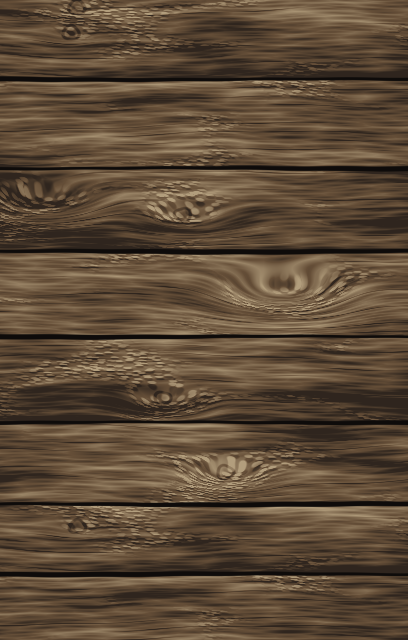
A Shadertoy shader for this texture:

```glsl
// Weathered brown wooden planks stacked horizontally, with knots, cracks and flaking wear.

const int PLANKS = 8;
const float REPEAT = 6.0;            // planks before the board pattern returns
const float SEAM_HALF = 0.0027;      // half thickness of the gap, canvas heights
const float CRACK_FREQ = 230.0;
const float CRACK_DEPTH = 0.30;
const float FLAKE_LIGHT = 0.36;
const float STAIN_DEPTH = 0.30;
const float VIGNETTE = 0.27;
const vec3 GAP = vec3(0.055, 0.045, 0.04);
const vec3 DARK = vec3(0.17, 0.135, 0.11);
const vec3 BROWN = vec3(0.40, 0.31, 0.22);
const vec3 PALE = vec3(0.70, 0.62, 0.49);

// Top edge of each plank, from the top down
const float TOPS[PLANKS] = float[](0.984, 0.876, 0.737, 0.607, 0.474, 0.340, 0.212, 0.103);

// Knots: centre, reach, lift of the grain
const int KNOTS = 8;
const vec4 KNOT[KNOTS] = vec4[](
    vec4(0.120, 0.989, 0.018, 0.004), vec4(0.111, 0.949, 0.018, 0.004),
    vec4(0.286, 0.664, 0.034, 0.022), vec4(0.440, 0.548, 0.046, 0.052),
    vec4(0.254, 0.377, 0.031, 0.020), vec4(0.352, 0.262, 0.028, 0.026),
    vec4(0.121, 0.177, 0.018, 0.004), vec4(0.060, 0.690, 0.042, 0.035));

vec2 hash2(vec2 p) {
    vec3 q = fract(vec3(p.xyx) * vec3(0.1031, 0.1030, 0.0973));
    q += dot(q, q.yzx + 33.33);
    return fract((q.xx + q.yz) * q.zy);
}

// Cellular noise: distance to the nearest scattered point
float cells(vec2 p) {
    vec2 base = floor(p), f = p - base;
    float nearest = 4.0;
    for (int j = -1; j <= 1; j++)
        for (int i = -1; i <= 1; i++) {
            vec2 o = vec2(i, j);
            vec2 d = o + hash2(base + o) - f;
            nearest = min(nearest, dot(d, d));
        }
    return sqrt(nearest);
}

void mainImage(out vec4 fragColor, in vec2 fragCoord) {
    float px = 1.0 / iResolution.y;
    vec2 p = fragCoord * px;
    float width = iResolution.x * px;

    // Find the plank and the distance to the closest gap
    int plank = 0;
    float gap = 1.0, gapHalf = SEAM_HALF;
    for (int i = 1; i < PLANKS; i++) {
        float n = float(i);
        float edge = TOPS[i] + 0.0008 * sin(p.x * 11.0 + n * 2.3) + 0.0004 * sin(p.x * 47.0 + n);
        float d = p.y - edge;
        if (d < 0.0) plank = i;
        if (abs(d) < abs(gap)) {
            gap = d;
            gapHalf = SEAM_HALF * (1.0 + 0.35 * sin(p.x * 6.0 + n * 1.9));
        }
    }
    float seed = mod(float(plank), REPEAT);
    float depth = TOPS[plank] - p.y;

    // Bend the grain around the knots of this plank
    float grain = -depth, rough = 0.0, eye = 0.0, ring = 0.0;
    float lower = plank + 1 < PLANKS ? TOPS[min(plank + 1, PLANKS - 1)] : -1.0;
    float upper = plank > 0 ? TOPS[plank] : 2.0;
    for (int i = 0; i < KNOTS; i++) {
        vec4 k = KNOT[i];
        if (k.y < lower || k.y > upper) continue;
        vec2 d = p - k.xy;
        vec2 e = d / vec2(k.z * 2.3, k.z);
        float w = exp(-dot(e, e));
        grain += k.w * w - 0.7 * d.y * w;
        rough = max(rough, w);
        if (k.z < 0.04) {
            float r = length(d * vec2(0.85, 1.0)) + 0.001 * sin(atan(d.y, d.x) * 3.0 + seed);
            ring = max(ring, 1.0 - smoothstep(0.0008, 0.0035, abs(r - 0.0105)));
            eye = max(eye, 1.0 - smoothstep(0.001, 0.009, r));
        }
    }
    grain += 0.003 * sin(p.x * 9.0 + seed * 2.0) + 0.0012 * sin(p.x * 31.0 + p.y * 40.0 + seed);
    vec2 s = vec2(p.x + seed * 7.3, grain + seed * 3.1);

    // Layered fibres, from broad bands to hair-thin strands
    float broad = cells(s * vec2(2.2, 24.0));
    float band = cells(s * vec2(5.0, 75.0));
    float strand = cells(s * vec2(15.0, 200.0));
    float tone = 0.50 + 0.40 * (broad - 0.43) + 0.42 * (band - 0.43) + 0.46 * (strand - 0.43);
    tone += 0.05 * sin(grain * 410.0 + 2.0 * sin(p.x * 8.0 + seed));
    tone += 0.05 * sin(seed * 2.4 + 0.8);

    // Long stains, heavier on the lower part of some planks
    float stain = smoothstep(0.42, 0.85, cells(s * vec2(2.7, 17.0) + 19.0));
    float low = smoothstep(0.042, 0.062, depth + 0.006 * sin(p.x * 14.0 + seed));
    tone -= STAIN_DEPTH * stain;
    tone -= 0.17 * low * (0.5 + 0.5 * cos(seed * 3.14159));

    // Broken dark cracks along the grain
    float wave = abs(sin(grain * CRACK_FREQ + 1.2 * sin(p.x * 7.0 + seed) + seed));
    float crack = 1.0 - smoothstep(0.05, 0.32, wave);
    crack *= smoothstep(0.38, 0.62, cells(s * vec2(4.0, 55.0) + 7.0));
    tone -= CRACK_DEPTH * crack;

    // Pale torn flakes with a shadow below, gathered in patches
    float patchy = smoothstep(0.52, 0.85, cells(s * vec2(5.0, 23.0) + 31.0) + 0.45 * rough);
    vec2 f = s * vec2(52.0, 215.0) + vec2(s.y * 90.0, 0.0);
    float flake = 1.0 - smoothstep(0.22, 0.42, cells(f));
    float shade = 1.0 - smoothstep(0.22, 0.45, cells(f + vec2(0.2, 0.6)));
    tone += patchy * (FLAKE_LIGHT * flake - 0.24 * shade * (1.0 - flake));

    // Knot eyes, worn plank edges and darkened borders
    tone += 0.12 * rough - 0.32 * ring - 0.16 * eye;
    float below = step(gap, 0.0);
    tone += 0.13 * below * exp(-pow((abs(gap) - 0.006) / 0.003, 2.0));
    tone -= 0.20 * (1.0 - below) * exp(-abs(gap) / 0.009);
    vec2 c = vec2(p.x / width, p.y) * 2.0 - 1.0;
    tone += 0.07 - VIGNETTE * (0.65 * c.x * c.x + 0.45 * pow(abs(c.y), 3.0));

    // Tone to wood colour, then the open gap
    tone = clamp(tone, 0.0, 1.0);
    vec3 color = mix(DARK, BROWN, smoothstep(-0.08, 0.48, tone));
    color = mix(color, PALE, clamp((tone - 0.43) / 0.57, 0.0, 1.0));
    float open = 1.0 - smoothstep(gapHalf - px * 0.5, gapHalf + px, abs(gap));
    color = mix(color, GAP, open);
    fragColor = vec4(color, 1.0);
}
```
